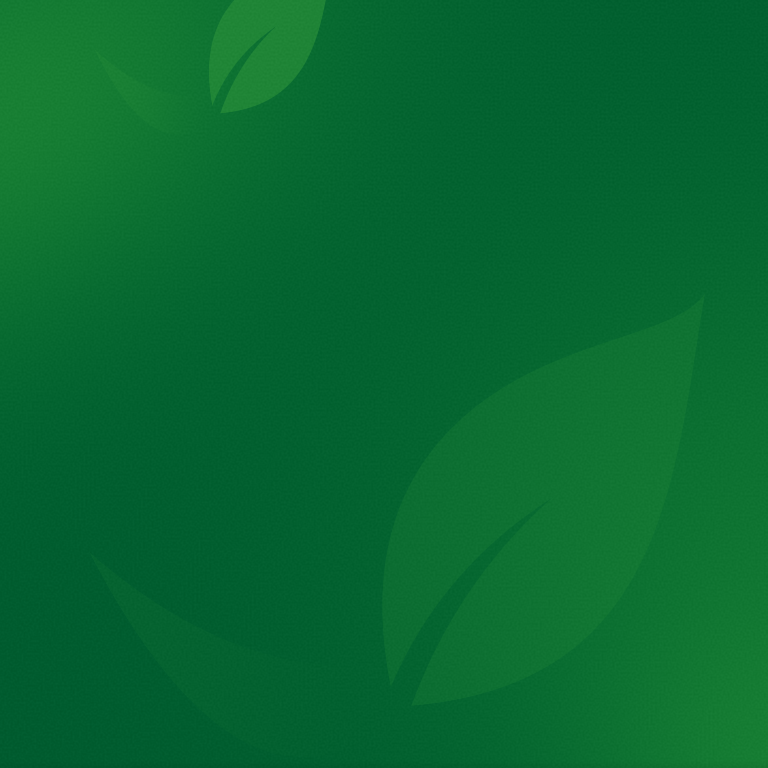
This background is drawn by a WebGL 2 fragment shader. Its source:

```glsl
#version 300 es
precision highp float;
// Deep green backdrop with soft corner glows and two translucent leaf emblems.
uniform vec2 u_resolution;
out vec4 fragColor;

vec2 hashGradient(vec2 cell) {
  float angle = 6.2832 * fract(sin(dot(cell, vec2(127.1, 311.7))) * 43758.5);
  return vec2(cos(angle), sin(angle));
}

float gradientNoise(vec2 p) {
  vec2 i = floor(p), f = fract(p);
  vec2 u = f * f * (3.0 - 2.0 * f);
  vec2 e = vec2(0.0, 1.0);
  float low = mix(dot(hashGradient(i), f), dot(hashGradient(i + e.yx), f - e.yx), u.x);
  float high = mix(dot(hashGradient(i + e), f - e), dot(hashGradient(i + 1.0), f - 1.0), u.x);
  return mix(low, high, u.y);
}

// Gaussian glow whose long axis points along the unit vector axis
float glow(vec2 p, vec2 center, vec2 axis, vec2 radius) {
  vec2 d = p - center;
  d = vec2(dot(d, axis), dot(d, vec2(-axis.y, axis.x))) / radius;
  return exp(-dot(d, d));
}

float cover(float inside, float pixel) {
  return smoothstep(-pixel, pixel, inside);
}

// Pointed leaf lying along a tilted axis, split by a tapering vein
float leaf(vec2 p, float pixel) {
  p = (p - vec2(0.008, -0.018)) / 0.672;
  pixel /= 0.672;
  float along = dot(p, vec2(0.6, 0.8));
  float across = dot(p, vec2(-0.8, 0.6));
  float s = clamp(along, 0.0, 1.0);
  float bulge = s * (1.0 - s);
  float left = bulge * (1.2 - 0.5 * s - 0.72 * pow(s, 7.0));
  float right = -bulge * (1.2 - 0.68 * s);
  float body = min(min(left - across, across - right), min(along, 1.0 - along));
  float veinTop = (0.505 - s) * (0.045 + 0.65 * s);
  float veinBottom = (0.505 - s) * (0.52 * s - 0.06);
  float vein = min(veinTop - across, across - veinBottom);
  return cover(body, pixel) * (1.0 - cover(vein, pixel));
}

// Curved sliver that fades out toward the leaf base
float crescent(vec2 p, float pixel) {
  p = (p - vec2(-0.39, 0.183)) / 0.39;
  float s = p.x, drop = -p.y;
  float inside = min(drop - s * (0.87 - 0.5 * s), s * (1.92 - 1.35 * s) - drop);
  return cover(inside, pixel / 0.39) * (1.0 - smoothstep(0.1, 1.0, s));
}

vec3 addEmblem(vec3 color, vec2 p, vec2 origin, vec2 scale, float leafAlpha, float crescentAlpha) {
  vec2 q = (p - origin) / scale;
  float pixel = 0.7 / (u_resolution.y * scale.y);
  vec3 tint = vec3(0.15, 0.55, 0.22);
  color = mix(color, tint, crescentAlpha * crescent(q, pixel));
  return mix(color, tint, leafAlpha * leaf(q, pixel));
}

void main() {
  vec2 p = gl_FragCoord.xy / u_resolution;

  // Base gradient: tilted upper left glow, broad right glow, lower right corner
  float light = 0.08 * p.x
    + 0.86 * glow(p, vec2(-0.02, 0.86), vec2(0.87, 0.5), vec2(0.5, 0.3))
    + 0.46 * glow(p, vec2(1.02, 0.32), vec2(1.0, 0.0), vec2(0.48, 0.4))
    + 0.48 * glow(p, vec2(1.02, -0.02), vec2(1.0, 0.0), vec2(0.27, 0.22));
  vec3 color = vec3(0.115 * pow(light, 1.3), 0.358 + 0.165 * light, 0.184 + 0.02 * light);

  // Large and small emblems
  color = addEmblem(color, p, vec2(0.5065, 0.0977), vec2(1.0), 0.24, 0.13);
  color = addEmblem(color, p, vec2(0.2755, 0.8594), vec2(0.39, 0.415), 0.74, 0.3);

  // Fine grain and a thin shade along the bottom
  color += 0.022 * gradientNoise(p * 360.0);
  color *= 0.95 + 0.05 * smoothstep(0.0, 0.012, p.y);
  fragColor = vec4(clamp(color, 0.0, 1.0), 1.0);
}
```
